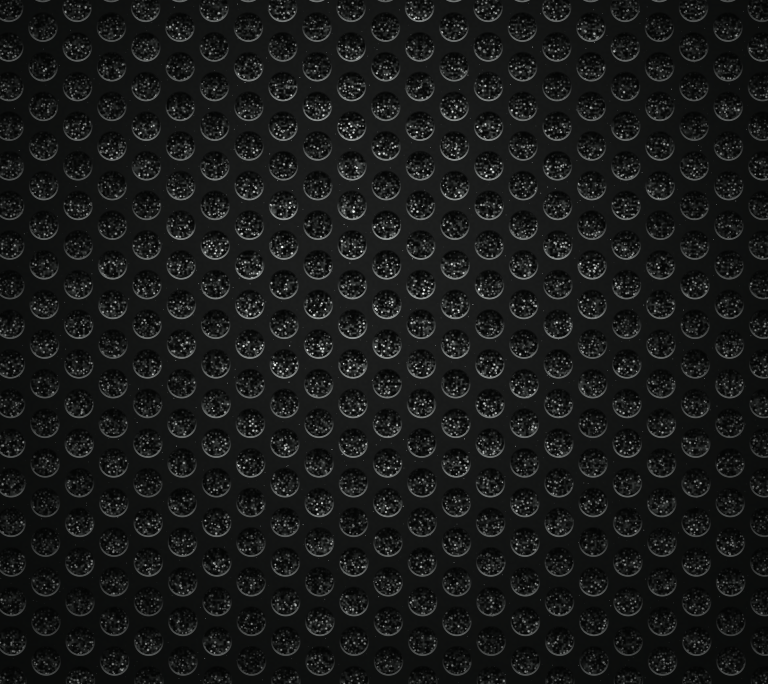
Write a WebGL 2 fragment shader that draws this pattern.

```glsl
#version 300 es
precision highp float;
// Black perforated metal sheet: staggered round holes over glinting grit, lit near the centre.

uniform vec2 u_resolution;
out vec4 fragColor;

// Lengths are fractions of the canvas height.
const vec2 PITCH = vec2(0.05007, 0.05792);   // column and row spacing
const vec2 FIRST_HOLE = vec2(0.0125, 0.7581);
const float COLUMN_LEAN = 0.005;
const float HOLE_RADIUS = 0.0208;
const float RIM_WIDTH = 0.0011;
const float GRAIN_SIZE = 0.0043;
const float DUST_SIZE = 0.011;
const vec2 LIGHT_CENTRE = vec2(0.56, 0.62);

const vec3 METAL_DARK = vec3(0.030, 0.035, 0.032);
const vec3 METAL_LIT = vec3(0.112, 0.116, 0.114);
const vec3 GRIT = vec3(0.27, 0.28, 0.275);
const vec3 GLINT = vec3(0.93, 0.94, 0.93);
const vec3 RIM = vec3(0.68, 0.70, 0.69);

float hash(vec2 p) {
    return fract(sin(dot(p, vec2(127.1, 311.7))) * 43758.545);
}

float valueNoise(vec2 p) {
    vec2 i = floor(p), f = fract(p);
    f = f * f * (3.0 - 2.0 * f);
    float low = mix(hash(i), hash(i + vec2(1.0, 0.0)), f.x);
    float high = mix(hash(i + vec2(0.0, 1.0)), hash(i + vec2(1.0)), f.x);
    return mix(low, high, f.y);
}

// Jittered soft dots; a higher rarity leaves fewer bright ones.
float scatter(vec2 p, float radius, float rarity, float blur) {
    vec2 cell = floor(p);
    float brightest = 0.0;
    for (int y = -1; y <= 1; y++) {
        for (int x = -1; x <= 1; x++) {
            vec2 id = cell + vec2(x, y);
            vec2 centre = id + vec2(hash(id), hash(id + 37.3));
            float size = radius * mix(0.6, 1.2, hash(id + 11.9));
            float dot_ = 1.0 - smoothstep(size - blur, size + blur, length(p - centre));
            brightest = max(brightest, dot_ * pow(hash(id + 71.7), rarity));
        }
    }
    return brightest;
}

// Offset from the nearest hole centre (xy) and that hole's lattice index (zw).
vec4 nearestHole(vec2 p, vec2 pitch) {
    vec2 period = vec2(2.0 * pitch.x, pitch.y);
    vec2 evenId = round(p / period);
    vec2 oddId = round(p / period - 0.5) + 0.5;
    vec2 a = p - evenId * period;
    vec2 b = p - oddId * period;
    return dot(a, a) < dot(b, b) ? vec4(a, evenId) : vec4(b, oddId);
}

vec3 metalSheet(vec2 p, float light, float px) {
    vec3 color = mix(METAL_DARK, METAL_LIT, light);
    color *= 0.95 + 0.1 * valueNoise(p * 260.0);
    float dust = scatter(p / DUST_SIZE, 0.07, 14.0, 0.5 * px / DUST_SIZE);
    return color + GLINT * dust * (0.15 + 0.45 * light);
}

vec3 gritFloor(vec2 p, vec2 local, float light, float variation, float px) {
    float clump = valueNoise(p / (0.75 * GRAIN_SIZE) + 19.0);
    float glint = scatter(p / GRAIN_SIZE, 0.34, 3.0, 0.12 + 0.5 * px / GRAIN_SIZE);
    // The upper lip throws a shadow onto the floor.
    float shade = 1.0 - smoothstep(-0.15, 0.95, local.y / HOLE_RADIUS);
    float level = mix(0.42, 1.15, light) * mix(0.8, 1.15, variation);
    vec3 color = GRIT * clump * clump + GLINT * glint * 0.85;
    return vec3(0.015, 0.018, 0.016) + color * level * mix(0.12, 1.0, shade);
}

void main() {
    float px = 1.0 / u_resolution.y;
    vec2 p = gl_FragCoord.xy * px;

    vec2 toLight = (p - LIGHT_CENTRE) * vec2(1.0, 0.9);
    float light = exp(-4.2 * dot(toLight, toLight));

    vec2 lattice = p - FIRST_HOLE - vec2(COLUMN_LEAN * (1.0 - p.y), 0.0);
    vec4 hole = nearestHole(lattice, PITCH);
    vec2 local = hole.xy;
    float edge = length(local) - HOLE_RADIUS;
    float variation = hash(hole.zw * 2.0 + 5.3);

    // Sheet and recessed floor
    vec3 sheet = metalSheet(p, light, px);
    vec3 grit = gritFloor(p, local, light, variation, px);
    vec3 color = mix(grit, sheet, smoothstep(-px, px, edge));

    // Bevelled rim, brightest along its lower arc
    float downward = -local.y / max(length(local), px);
    float arc = smoothstep(-0.55, 0.95, downward);
    float width = RIM_WIDTH * mix(0.7, 1.2, arc);
    float rim = 1.0 - smoothstep(width - 0.6 * px, width + 0.6 * px, abs(edge));
    float rimLight = mix(0.1, 0.85, arc) * mix(0.42, 1.0, light) * mix(0.85, 1.1, variation);
    color = mix(color, RIM * rimLight, rim * mix(0.45, 0.9, arc));

    fragColor = vec4(color, 1.0);
}
```
